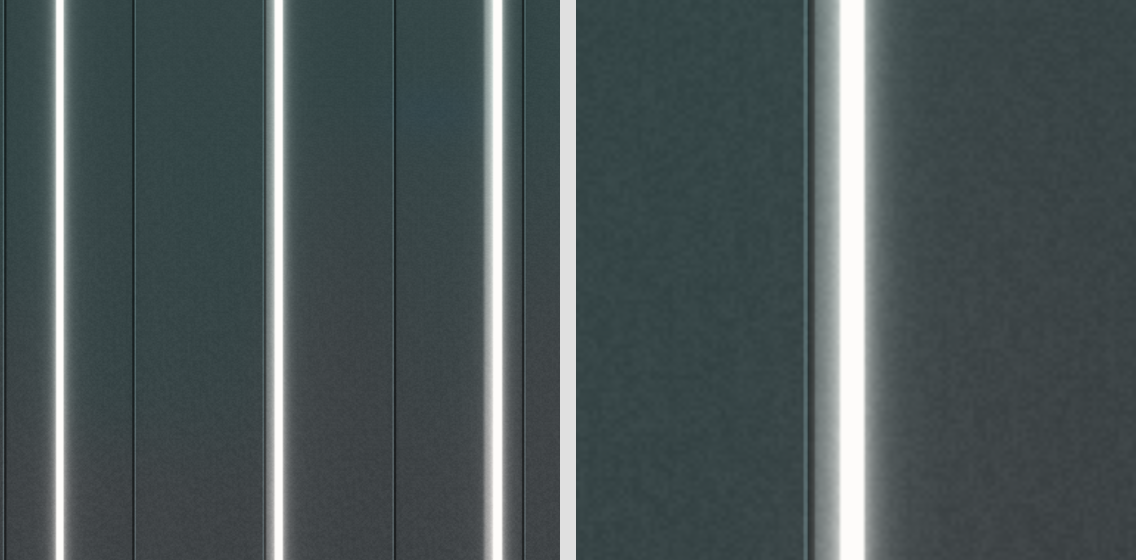
Left: the whole. Right: its middle third, enlarged.
Write a Shadertoy shader that draws this texture.

```glsl
float hash(vec2 p) {
    return fract(sin(dot(p, vec2(127.1, 311.7))) * 43758.5453);
}

float noise(vec2 p) {
    vec2 i = floor(p), f = fract(p);
    f = f * f * (3.0 - 2.0 * f);
    return mix(mix(hash(i), hash(i + vec2(1, 0)), f.x),
               mix(hash(i + vec2(0, 1)), hash(i + vec2(1, 1)), f.x), f.y);
}

// Soft-edged vertical line of the given half width
float line(float d, float halfWidth, float blur) {
    return 1.0 - smoothstep(halfWidth - blur, halfWidth + blur, abs(d));
}

float panelIndex(float x) {
    return floor((x - 0.0078) / 0.232);
}

float lampX(float i) {
    return 0.1068 + 0.391 * i;
}

void mainImage(out vec4 fragColor, in vec2 fragCoord) {
    vec2 uv = fragCoord / iResolution.xy;
    float blur = max(0.75 / iResolution.x, 0.0009);

    // Painted metal: teal above, greyer below, with faint broad patches
    float patches = noise(uv * vec2(5.0, 3.0) + 7.0);
    float grey = smoothstep(0.0, 1.0, 0.95 - uv.y + 0.5 * (patches - 0.5));
    vec3 color = mix(vec3(0.205, 0.275, 0.278), vec3(0.25, 0.268, 0.278), grey);
    color += 0.014 * (noise(vec2(uv.x * 14.0, uv.y * 0.8)) - 0.5);
    vec2 tint = (uv - vec2(0.77, 0.8)) / vec2(0.09, 0.05);
    color += vec3(-0.005, 0.004, 0.02) * exp(-dot(tint, tint));

    // Fine grain, stronger toward the bottom
    float grain = noise(uv * 380.0) + 0.6 * noise(uv * 190.0 + 31.0) - 0.8;
    color += grain * mix(0.035, 0.02, uv.y);

    // Grooves: dark slit, with the wall facing the nearest lamp lit
    float k = floor((uv.x - 0.0078) / 0.232 + 0.5);
    float grooveX = 0.0078 + 0.232 * k;
    float nearest = lampX(clamp(floor((grooveX - 0.1068) / 0.391 + 0.5), 0.0, 2.0));
    float d = (uv.x - grooveX) * sign(grooveX - nearest);
    color *= 1.0 - 0.48 * line(d + 0.0018, 0.0019, blur);
    color += vec3(0.13, 0.16, 0.165) * line(d - 0.0018, 0.0012, blur);
    color -= 0.025 * exp(-abs(d) / 0.004);

    // Lamps: glow stopped by the grooves, a lit ledge on the left, white core
    for (float i = 0.0; i < 3.0; i++) {
        float x = uv.x - lampX(i);
        float halfWidth = 0.0066 + 0.0006 * i;
        float away = max(abs(x) - halfWidth, 0.0);
        float open = panelIndex(uv.x) == panelIndex(lampX(i)) ? 1.0 : 0.15;
        float glow = 0.36 * exp(-away / 0.0075) + 0.08 * exp(-away / 0.022);
        float ledge = 0.12 * i * step(x, 0.0)
                    * (1.0 - smoothstep(0.012, 0.021, away));
        color += open * (glow + ledge) * vec3(1.0, 0.95, 0.92);
        float core = line(x, halfWidth, blur * 1.6);
        color = mix(color, vec3(0.995, 0.99, 0.98), core);
    }

    fragColor = vec4(clamp(color, 0.0, 1.0), 1.0);
}
```
